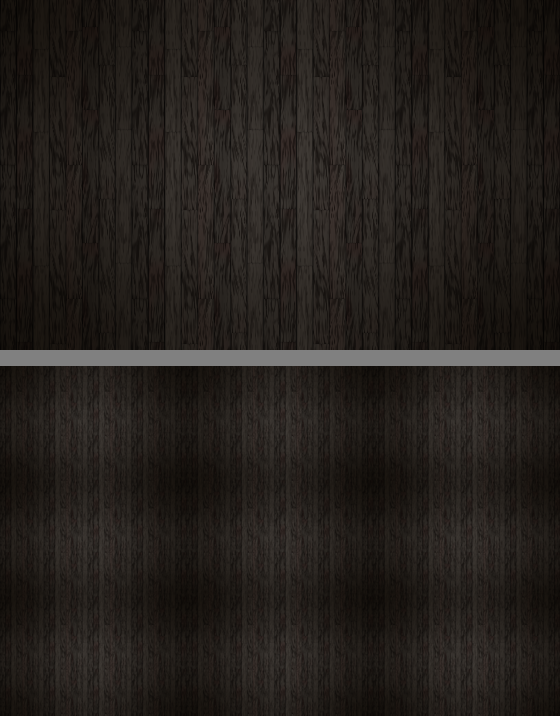
Top, the tile; bottom, the same tile 3 across and 3 down.
Give the GLSL for this texture, as a WebGL 1 fragment shader.

```glsl
precision highp float;

uniform vec2 u_resolution;

const float PI = 3.14159265;
const float COLUMNS = 34.0;
const float PLANKS = 8.0;         // kinds of plank, in a fixed order
const float COLUMN_LENGTH = 2.62; // boards per column, the last one cut short

const vec3 WOOD = vec3(0.246, 0.228, 0.210);
const vec3 RED_WOOD = vec3(0.250, 0.182, 0.170);
const vec3 GRAIN_SHADE = vec3(0.45, 0.41, 0.39);
const vec3 DIM_LIGHT = vec3(0.41, 0.36, 0.29);

float hash(vec2 p) {
  return fract(sin(dot(p, vec2(127.1, 311.7))) * 43758.5453);
}

float noise(vec2 p) {
  vec2 cell = floor(p);
  vec2 f = fract(p);
  f = f * f * (3.0 - 2.0 * f);
  float low = mix(hash(cell), hash(cell + vec2(1.0, 0.0)), f.x);
  float high = mix(hash(cell + vec2(0.0, 1.0)), hash(cell + 1.0), f.x);
  return mix(low, high, f.y);
}

// Property of plank 0..7, four planks per vector
float pick(vec4 first, vec4 second, float plank) {
  vec4 chosen = 1.0 - step(0.5, abs(vec4(0.0, 1.0, 2.0, 3.0) - mod(plank, 4.0)));
  return dot(mix(first, second, step(3.5, plank)), chosen);
}

// Soft line, 1 at its centre
float line(float dist, float halfWidth, float blur) {
  return 1.0 - smoothstep(halfWidth - blur, halfWidth + blur, dist);
}

// Hairline growth rings, broken streaks and short pores, 0 to 1
float grain(vec2 board, float slant, float seed) {
  vec2 offset = vec2(seed * 19.0, seed * 7.0);
  float wave = noise(board * vec2(1.2, 4.0) + offset) - 0.5;
  vec2 q = vec2(board.x - slant * board.y + 0.25 * wave, board.y);

  float height = noise(q * vec2(3.5, 3.0) + offset) + 0.6 * q.x;
  float ring = line(abs(fract(height * 3.0) - 0.5), 0.12, 0.12);
  ring *= smoothstep(0.25, 0.60, noise(q * vec2(5.0, 9.0) + offset + 83.0));
  float streak = smoothstep(0.55, 0.85, noise(q * vec2(15.0, 8.0) + offset));
  float pore = smoothstep(0.50, 0.90, noise(q * vec2(17.0, 24.0) + offset + 31.0));
  float fibre = noise(vec2(board.x * 15.0, board.y * 3.0) + offset + 57.0);

  float figured = smoothstep(0.1, 0.4, abs(slant));
  float marks = max(ring * mix(0.20, 0.65, figured), streak * mix(0.35, 0.70, figured));
  return clamp(marks + 0.30 * pore + 0.25 * fibre, 0.0, 1.0);
}

// Wood of one board; board.y runs from its top end to its bottom end
vec3 boardColor(vec2 board, float plank) {
  float slant = pick(vec4(0.5, -0.5, 0.04, 0.8), vec4(-0.7, -0.4, 0.8, 0.03), plank);
  float tone = pick(vec4(0.93, 0.95, 1.04, 0.98), vec4(1.05, 0.92, 0.99, 1.02), plank);
  float redness = pick(vec4(0.10, 0.60, 0.04, 0.15), vec4(0.40, 0.65, 0.20, 0.05), plank);

  float stain = smoothstep(0.25, 0.75, noise(board * vec2(1.5, 4.0) + plank * 13.0));
  vec3 color = mix(WOOD, RED_WOOD, redness * stain) * tone;
  color *= 0.96 + 0.08 * noise(board * vec2(2.0, 4.0) + plank * 23.0);
  return color * mix(vec3(1.0), GRAIN_SHADE, grain(board, slant, plank + 1.0));
}

// Periodic glow, brightest in the middle
vec3 lighting(vec2 uv) {
  vec2 wave = cos(2.0 * PI * (uv - 0.5));
  float glow = 0.5 + dot(wave, vec2(0.30, 0.20));
  return mix(DIM_LIGHT, vec3(1.0), glow);
}

void main() {
  vec2 uv = gl_FragCoord.xy / u_resolution;

  // Plank columns
  float across = uv.x * COLUMNS;
  float plank = mod(floor(across), PLANKS);

  // Staggered boards; each column closes on itself at a board end
  float joint = pick(vec4(0.235, 0.563, 0.990, 0.573),
                     vec4(0.235, 0.820, 0.490, 0.970), plank);
  float along = fract(1.0 - uv.y - joint / COLUMN_LENGTH) * COLUMN_LENGTH;
  vec2 board = fract(vec2(across, along));
  vec3 color = boardColor(board, plank);

  // Gaps between planks and across board ends
  vec2 blur = vec2(COLUMNS, COLUMN_LENGTH) / u_resolution;
  vec2 edge = min(board, 1.0 - board);
  edge.y = min(edge.y, COLUMN_LENGTH - along);
  float seamId = mod(mod(floor(across + 0.5), COLUMNS), PLANKS);
  float seamDepth = mix(0.40, 0.75, hash(vec2(seamId, 4.0)));
  color *= 1.0 - seamDepth * line(edge.x, 0.035, 0.75 * blur.x);
  color *= 1.0 - 0.15 * line(edge.y, 0.004, blur.y);

  gl_FragColor = vec4(color * lighting(uv), 1.0);
}
```
